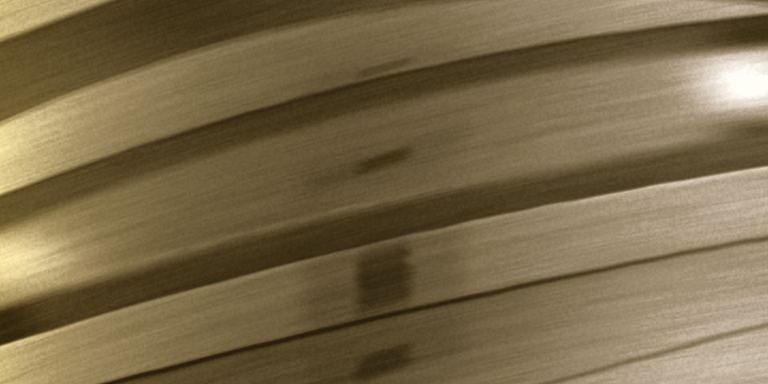
Give the GLSL for this texture, as a WebGL 2 fragment shader.

```glsl
#version 300 es
// Curved brushed-brass rings separated by dark grooves, with soft reflections
precision highp float;
uniform vec2 u_resolution;
out vec4 fragColor;

#define GRAIN 0.42
#define SEAM_WIDTH 0.008
#define SPOT_X 1.0
#define SPOT_HALF_WIDTH 0.068
#define HALO_HALF_WIDTH 0.21
#define LEFT_WARMTH 1.0

// Ring edges from top to bottom: height, slope, bend, softness
const vec4 EDGES[8] = vec4[8](
  vec4(0.89, 0.41, -0.1, 0.012), vec4(0.682, 0.447, -0.146, 0.006),
  vec4(0.492, 0.383, -0.074, 0.008), vec4(0.396, 0.41, -0.084, 0.022),
  vec4(0.2, 0.293, -0.031, 0.02), vec4(0.1, 0.312, -0.039, 0.005),
  vec4(-0.069, 0.272, -0.022, 0.005), vec4(-0.437, 0.339, -0.02, 0.005));
const float SEAMS[8] = float[8](0.4, 0.9, 0.4, 0.0, 0.0, -0.45, 1.8, 1.4);

// Band tones: at lower edge, at upper edge, gain to the left, gain to the right
const vec4 BANDS[9] = vec4[9](
  vec4(3.0, 3.6, 0.4, 0.0), vec4(0.4, -0.1, 1.0, 1.0), vec4(1.25, 1.65, 2.6, 2.0),
  vec4(0.2, -0.15, 1.1, 0.9), vec4(0.9, 1.0, 2.0, 2.0), vec4(-0.4, 0.0, 0.9, 1.1),
  vec4(1.3, 1.4, 2.2, 2.0), vec4(1.0, 0.4, 0.7, 2.5), vec4(1.6, 1.7, 0.0, 1.9));

// Reflected dark spots on the bands: position across, half height, strength
const vec3 SPOTS[9] = vec3[9](
  vec3(0.5, 0.1, 0.0), vec3(0.5, 0.1, 0.0), vec3(0.12, 0.06, 1.0),
  vec3(0.5, 0.1, 0.0), vec3(0.46, 0.07, 1.2), vec3(0.5, 0.1, 0.0),
  vec3(0.48, 0.42, 1.7), vec3(0.58, 0.11, 1.1), vec3(0.5, 0.1, 0.0));

float hash(vec2 p) {
  p = fract(p * vec2(0.1031, 0.1137));
  p += dot(p, p.yx + 33.3);
  return fract((p.x + p.y) * p.x * 17.0);
}

float noise(vec2 p) {
  vec2 i = floor(p), f = fract(p);
  f = f * f * (3.0 - 2.0 * f);
  return mix(mix(hash(i), hash(i + vec2(1, 0)), f.x),
             mix(hash(i + vec2(0, 1)), hash(i + vec2(1, 1)), f.x), f.y);
}

float blob(vec2 p, vec2 center, vec2 radius) {
  vec2 d = (p - center) / radius;
  return exp(-dot(d, d));
}

float box(float x, float halfWidth, float soft) {
  return 1.0 - smoothstep(halfWidth - soft, halfWidth + soft, abs(x));
}

float edgeHeight(int i, float x) {
  return EDGES[i].x + x * (EDGES[i].y + x * EDGES[i].z);
}

float bandTone(int i, vec2 p) {
  float top = i > 0 ? edgeHeight(i - 1, p.x) : edgeHeight(0, p.x) + 0.2;
  float bottom = i < 8 ? edgeHeight(i, p.x) : top - 0.2;
  float across = clamp((p.y - bottom) / (top - bottom), 0.0, 1.0);
  float left = pow(clamp(1.0 - p.x, 0.0, 1.0), 2.2);
  float tone = mix(BANDS[i].x, BANDS[i].y, across)
             + BANDS[i].z * left + BANDS[i].w * smoothstep(0.8, 1.95, p.x);

  // Dark reflection with its fainter, wider surround
  vec3 spot = SPOTS[i];
  float x = p.x - SPOT_X + 0.025 * (noise(p * vec2(8.0, 50.0)) - 0.5);
  float d = (across - spot.x - x * 0.3) / spot.y;
  float fade = exp(-d * d * d * d);
  float halo = exp(-d * d * 0.2) * box(x, HALO_HALF_WIDTH, 0.05);
  tone -= spot.z * (box(x, SPOT_HALF_WIDTH, 0.025) * fade * 0.75 + halo * 0.35);

  // Bright ends of the wide rounded ring and the dark pockets beside them
  if (i == 4) {
    tone += 2.4 * blob(p, vec2(1.95, 0.785), vec2(0.14, 0.075));
    tone += 1.6 * blob(p, vec2(0.05, 0.32), vec2(0.2, 0.08));
    tone -= 3.0 * blob(p, vec2(2.0, 0.65), vec2(0.12, 0.04));
  }
  if (i == 3) tone -= 1.2 * blob(p, vec2(2.0, 0.91), vec2(0.15, 0.06));
  if (i == 5) tone -= 1.4 * blob(p, vec2(0.0, 0.16), vec2(0.1, 0.07));
  if (i == 1) tone -= 0.6 * blob(p, vec2(0.5, 0.95), vec2(0.25, 0.1));
  return tone;
}

vec3 brass(float tone) {
  vec3 c = mix(vec3(0.16, 0.12, 0.05), vec3(0.26, 0.21, 0.11), clamp(tone + 1.0, 0.0, 1.0));
  c = mix(c, vec3(0.39, 0.33, 0.22), clamp(tone, 0.0, 1.0));
  c = mix(c, vec3(0.50, 0.44, 0.32), clamp(tone - 1.0, 0.0, 1.0));
  c = mix(c, vec3(0.64, 0.57, 0.47), clamp(tone - 2.0, 0.0, 1.0));
  c = mix(c, vec3(0.85, 0.80, 0.74), clamp(tone - 3.0, 0.0, 1.0));
  return mix(c, vec3(1.0, 0.99, 0.97), clamp(tone - 4.0, 0.0, 1.0));
}

void main() {
  vec2 p = gl_FragCoord.xy / u_resolution.y;
  float pixel = 1.0 / u_resolution.y;

  // Layer the bands downward and add the seam along each edge
  float tone = bandTone(0, p);
  for (int i = 0; i < 8; i++) {
    float d = p.y - edgeHeight(i, p.x) + 0.003 * (noise(vec2(p.x * 14.0, float(i) * 7.0)) - 0.5);
    float soft = max(EDGES[i].w, pixel);
    tone = mix(tone, bandTone(i + 1, p), 1.0 - smoothstep(-soft, soft, d));
    float s = (d + 0.006) / SEAM_WIDTH;
    tone -= SEAMS[i] * exp(-s * s);
  }

  // Brushed streaks, fine speckle and a pale worn line follow the rings
  float along = p.y - p.x * (0.36 - 0.05 * p.x);
  float streak = noise(vec2(p.x * 9.0, along * 170.0)) + noise(vec2(p.x * 3.0, along * 45.0)) - 1.0;
  tone += GRAIN * (streak * 0.8 + 0.7 * (noise(p * 180.0) - 0.5));
  float worn = (p.y - edgeHeight(4, p.x) - 0.016) / 0.009;
  tone += 0.7 * exp(-worn * worn) * box(p.x - 0.8, 0.4, 0.2) * noise(vec2(p.x * 25.0, along * 90.0));

  vec3 color = brass(tone);
  color *= mix(vec3(1.0), vec3(1.05, 1.02, 0.77), LEFT_WARMTH * exp(-2.0 * p.x));
  fragColor = vec4(color, 1.0);
}
```
